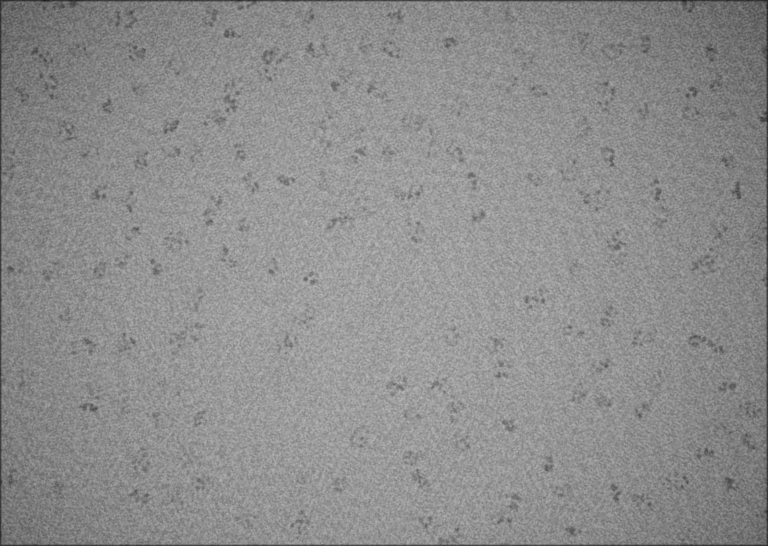
Reproduce this texture procedurally as a Shadertoy shader.

```glsl
// A grey micrograph: fine film grain over a softly vignetted field, with faint
// scattered clumps of dark specks. Grain is value noise; the clumps sit on a
// jittered grid, each one a loop of small dots with pale rims.

const float CENTRE_GREY = 0.625;
const vec2  LIGHT_CENTRE = vec2(0.49, 0.45);
const vec2  FALLOFF = vec2(0.42, 0.20);      // darkening across and up
const float CORNER_FALLOFF = 0.28;
const float GRAIN_SCALE = 310.0;             // grains per canvas height
const float GRAIN_CONTRAST = 0.112;
const float CLUMP_CELL = 0.068;              // grid size, in canvas heights
const float CLUMP_SPREAD = 0.025;
const float SPECK_RADIUS = 0.0037;
const float SPECK_DARKNESS = 0.13;
const int   SPECKS = 18;
const float EDGE_WIDTH = 0.004;
const float EDGE_DARKNESS = 0.5;

float hash(vec2 p) {
    return fract(sin(dot(p, vec2(127.1, 311.7))) * 43758.55);
}

vec2 hash2(vec2 p) {
    return vec2(hash(p), hash(p + vec2(41.3, 17.9)));
}

float valueNoise(vec2 p) {
    vec2 i = floor(p), f = fract(p);
    f = f * f * (3.0 - 2.0 * f);
    float low = mix(hash(i), hash(i + vec2(1.0, 0.0)), f.x);
    float high = mix(hash(i + vec2(0.0, 1.0)), hash(i + vec2(1.0, 1.0)), f.x);
    return mix(low, high, f.y);
}

mat2 rotation(float a) {
    float c = cos(a), s = sin(a);
    return mat2(c, s, -s, c);
}

// Two turned layers hide the noise lattice; the result is centred on zero.
float grain(vec2 p) {
    vec2 q = p * GRAIN_SCALE;
    return valueNoise(rotation(0.6) * q + 13.0)
         + valueNoise(rotation(-0.4) * q * 1.2 + 71.0) - 1.0;
}

// Dark core with a weak pale ring.
float speck(float d) {
    float x = d * d / (SPECK_RADIUS * SPECK_RADIUS);
    return exp(-x) - 0.17 * exp(-0.35 * x);
}

// Chance of a clump: patchy, sparser mid-field, richer at the upper left.
float clumpChance(vec2 p, float aspect) {
    vec2 uv = p / vec2(aspect, 1.0);
    float patches = valueNoise(p * 5.0 + 3.7);
    float upperLeft = exp(-9.0 * dot(uv - vec2(0.22, 0.78), uv - vec2(0.22, 0.78)));
    float middle = exp(-14.0 * dot(uv - vec2(0.5, 0.4), uv - vec2(0.5, 0.4)));
    return 0.26 + 0.45 * patches + 0.25 * upperLeft - 0.22 * middle;
}

float clumps(vec2 p, float aspect) {
    vec2 home = floor(p / CLUMP_CELL);
    float sum = 0.0;
    for (int y = -1; y <= 1; y++)
    for (int x = -1; x <= 1; x++) {
        vec2 cell = home + vec2(x, y);
        vec2 centre = (cell + 0.1 + 0.8 * hash2(cell + 5.3)) * CLUMP_CELL;
        if (hash(cell + 91.7) > clumpChance(centre, aspect)) continue;

        float strength = mix(0.4, 1.0, hash(cell + 23.1));
        float size = CLUMP_SPREAD * mix(0.6, 1.15, hash(cell + 57.9));
        mat2 turn = rotation(6.283 * hash(cell + 37.3));
        for (int k = 0; k < SPECKS; k++) {
            vec2 rnd = hash2(cell * 1.37 + float(k) * vec2(7.13, 3.71));
            float angle = 6.283 * rnd.x;
            vec2 offset = sqrt(rnd.y) * size * vec2(cos(angle), 0.6 * sin(angle));
            sum += strength * speck(length(p - centre - turn * offset));
        }
    }
    return clamp(sum, -0.4, 1.2);
}

float fieldLight(vec2 uv) {
    vec2 q = uv - LIGHT_CENTRE;
    float r2 = dot(q, q);
    return CENTRE_GREY - dot(FALLOFF, q * q) - CORNER_FALLOFF * r2 * r2;
}

void mainImage(out vec4 fragColor, in vec2 fragCoord) {
    vec2 uv = fragCoord / iResolution.xy;
    float aspect = iResolution.x / iResolution.y;
    vec2 p = fragCoord / iResolution.y;

    float grey = fieldLight(uv);
    grey += GRAIN_CONTRAST * grain(p);
    grey -= SPECK_DARKNESS * clumps(p, aspect);

    // Thin dark frame line
    vec2 gap = min(p, vec2(aspect, 1.0) - p);
    float edge = 1.0 - smoothstep(0.25 * EDGE_WIDTH, EDGE_WIDTH, min(gap.x, gap.y));
    grey *= 1.0 - EDGE_DARKNESS * edge;

    fragColor = vec4(vec3(clamp(grey, 0.0, 1.0)), 1.0);
}
```
